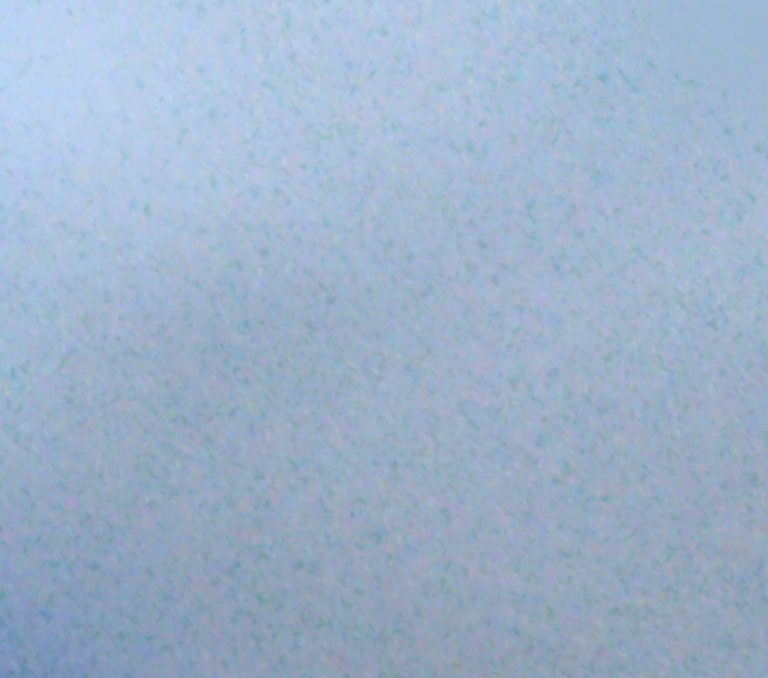
A WebGL 1 fragment shader for this texture:

```glsl
precision highp float;
// Pale blue speckled surface: a soft light gradient with a glow at the upper left,
// tinted mottling, faint teal blotches and scattered slanted teal flecks.
// Grains and flecks are jittered cellular noise; layered sines vary their density.

uniform vec2 u_resolution;

vec3 hash3(vec2 cell) {
  vec3 q = fract(cell.xyx * vec3(0.1031, 0.1030, 0.0973));
  q += dot(q, q.yxz + 33.33);
  return fract((q.xxy + q.yzz) * q.zyx);
}

// Smooth patches from warped sines, about -1 to 1
float patches(vec2 p) {
  vec2 w = p + 0.13 * sin(p.yx * vec2(7.1, 5.3) + vec2(0.7, 2.1));
  float broad = sin(w.x * 9.0 + w.y * 5.0) * sin(w.y * 11.0 - w.x * 4.0 + 1.3);
  float small = sin(w.x * 27.0 - w.y * 17.0 + 2.0) * sin(w.y * 31.0 + w.x * 13.0);
  return 0.5 * broad + 0.5 * small;
}

// Squared distance to an ellipse leaning along the given angle
float ellipse2(vec2 d, float angle, vec2 radii) {
  float c = cos(angle), s = sin(angle);
  vec2 local = vec2(c * d.x + s * d.y, c * d.y - s * d.x) / radii;
  return dot(local, local);
}

// Soft slanted grains, each with its own signed tint
vec3 mottling(vec2 p) {
  vec2 cell = floor(p);
  vec3 sum = vec3(0.0);
  for (int j = -1; j <= 1; j++) {
    for (int i = -1; i <= 1; i++) {
      vec2 id = cell + vec2(float(i), float(j));
      vec3 place = hash3(id);
      vec3 tint = hash3(id + 71.0) - 0.5;
      float d2 = ellipse2(p - id - place.xy, -1.0 + 1.2 * (place.z - 0.5), vec2(0.62, 0.38));
      sum += tint * exp(-1.6 * d2);
    }
  }
  return sum;
}

// Elongated flecks of uneven strength; density is the share of cells that hold one
float flecks(vec2 p, float density) {
  vec2 cell = floor(p);
  float cover = 0.0;
  for (int j = -1; j <= 1; j++) {
    for (int i = -1; i <= 1; i++) {
      vec2 id = cell + vec2(float(i), float(j));
      vec3 place = hash3(id + 19.0);
      vec3 form = hash3(id + 137.0);
      float present = smoothstep(-0.1, 0.15, density - place.z);
      float angle = -1.1 + 2.2 * (form.x - 0.5);
      vec2 radii = vec2(0.3 + 0.25 * form.y, 0.22 + 0.1 * form.z);
      float d2 = ellipse2(p - id - place.xy, angle, radii);
      float strength = 0.3 + 0.7 * form.z * form.z;
      cover += present * strength * exp(-1.4 * d2);
    }
  }
  return cover;
}

// Round falloff from 1 at a center
float halo(vec2 uv, vec2 center, vec2 tightness) {
  vec2 d = (uv - center) * tightness;
  return exp(-dot(d, d));
}

// Broad lighting of the surface; uv spans the canvas
vec3 lighting(vec2 uv) {
  vec3 color = mix(vec3(0.570, 0.632, 0.712), vec3(0.695, 0.775, 0.882), uv.y);
  color += vec3(0.065, 0.065, 0.07) * halo(uv, vec2(0.1, 0.85), vec2(3.6, 4.5));
  color += vec3(0.0, 0.02, 0.035) * exp(-uv.x * 8.0) * smoothstep(0.15, 0.5, uv.y);
  color += vec3(-0.09, -0.055, 0.005) * halo(uv, vec2(0.0), vec2(4.0, 5.0));
  color += vec3(-0.07, -0.04, -0.04) * smoothstep(0.5, 0.0, length((uv - 1.0) * vec2(1.0, 1.4)));
  color -= 0.022 * halo(uv, vec2(0.28, 0.52), vec2(5.0, 7.0));
  return color + 0.008 * sin(uv.x * 8.0 + 3.0 * sin(uv.y * 5.0));
}

void main() {
  vec2 p = gl_FragCoord.xy / u_resolution.y;
  vec2 uv = gl_FragCoord.xy / u_resolution;
  vec3 color = lighting(uv);

  // Flecks thin out in the glow and in the upper right corner
  float clear = 0.65 * halo(uv, vec2(0.1, 0.88), vec2(4.2));
  clear = max(clear, smoothstep(0.28, 0.08, length(uv - 1.0)));
  float density = (0.52 + 0.3 * patches(p)) * (1.0 - clear);

  // Tinted grain in two sizes
  float grainStrength = 1.0 - 0.6 * clear;
  vec3 coarse = mottling(p * 46.0 + 31.0);
  color += grainStrength * vec3(0.115, 0.065, 0.095) * mottling(p * 92.0);
  color += grainStrength * vec3(0.065, 0.035, 0.055) * coarse;

  // Sines bend the outlines so that flecks look irregular
  vec2 bent = p + 0.0025 * sin(p.yx * vec2(190.0, 230.0) + 4.0 * sin(p * 41.0));

  // Teal layers: soft blotches, main flecks, finer flecks
  float teal = 0.22 * flecks(bent * 27.0 + 11.0, density);
  teal += 0.85 * flecks(bent * 55.0, density);
  teal += 0.45 * flecks(bent * 84.0 + 57.0, density);
  vec3 stain = vec3(-0.145, -0.05, -0.095) + vec3(0.03, 0.0, -0.05) * coarse.x;
  color += stain * teal / (1.0 + 0.25 * teal);

  gl_FragColor = vec4(clamp(color, 0.0, 1.0), 1.0);
}
```
